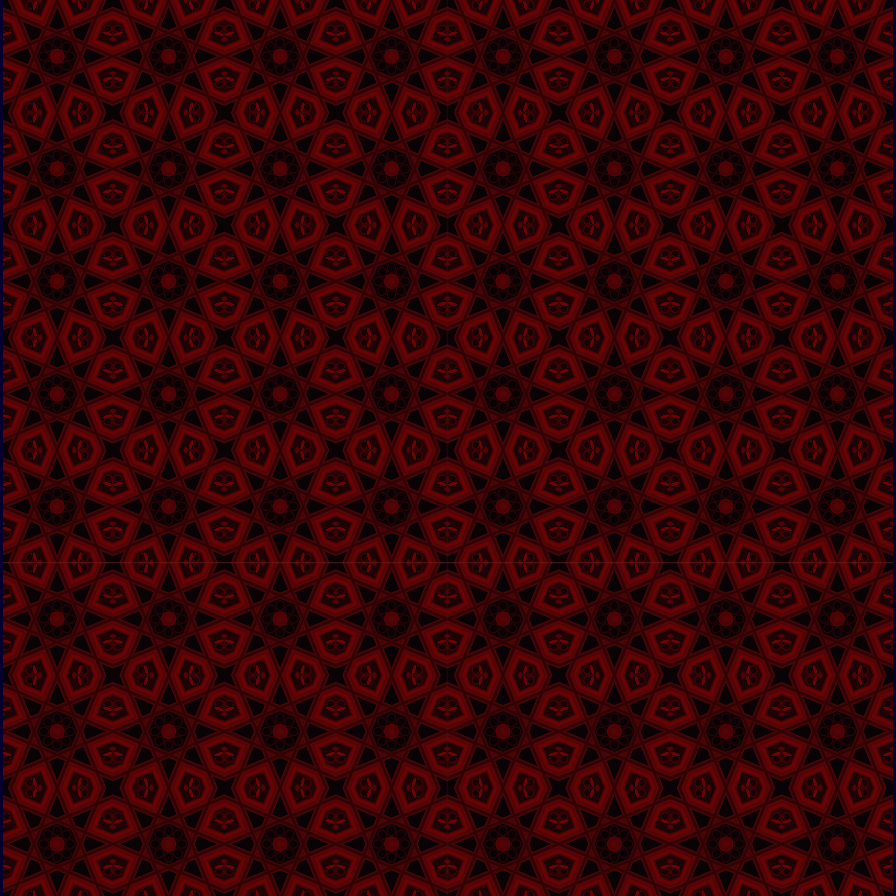
This pattern is drawn by a Shadertoy shader. Its source:

```glsl
// Eightfold strapwork lattice in deep red on black, eight repeats each way.
// Each cell is folded to one wedge, where four lines at 22.5 degree steps split
// it into rosette, kites, corner star and framed shields with a small palmette.

const float PI = 3.14159265;
const float REACH = 0.1913;   // distance of every strap line from the cell centre

float fill(float d, float soft) { return smoothstep(soft, -soft, d); }

float stroke(float d, float halfWidth, float soft) { return fill(abs(d) - halfWidth, soft); }

vec3 red(float level) { return vec3(level, 0.012, 0.018); }

// Signed offset from a strap line whose normal points along the given angle
float strapLine(vec2 p, float degrees) {
    float a = radians(degrees);
    return dot(p, vec2(cos(a), sin(a))) - REACH;
}

// Domed boss inside a ring of eight outlined petals
vec3 rosette(vec2 p, float soft) {
    float r = length(p);
    float angle = atan(p.y, p.x);
    angle = min(angle, PI / 4.0 - angle);
    vec2 q = r * vec2(cos(angle), sin(angle));
    float petal = length((q - vec2(0.118, 0.0)) * vec2(0.85, 1.0)) - 0.037;
    vec3 col = red(0.035);
    col = mix(col, red(0.24), 0.8 * stroke(petal, 0.004, soft));
    col = mix(col, red(0.36 - 1.6 * r), fill(r - 0.066, soft));
    return mix(col, red(0.40), 0.7 * stroke(r - 0.062, 0.004, soft));
}

// Mirrored palmette: two curled loops, two leaves, a stem and a bud
vec3 palmette(vec2 p, float soft) {
    float curl = length((p - vec2(0.046, 0.032)) * vec2(0.8, 1.0)) - 0.029;
    float leaf = length((p - vec2(0.047, -0.026 + 0.25 * p.x)) * vec2(0.7, 2.1)) - 0.030;
    float stem = max(p.x - 0.009, abs(p.y + 0.015) - 0.065);
    float bud = length((p - vec2(0.0, -0.062)) * vec2(0.7, 1.2)) - 0.020;
    vec3 col = red(0.13 + 0.25 * p.y);
    col = mix(col, red(0.07), 0.8 * fill(curl, soft));
    col = mix(col, red(0.34), 0.8 * stroke(curl, 0.004, soft));
    col = mix(col, red(0.05), 0.8 * stroke(leaf - 0.008, 0.006, soft));
    col = mix(col, red(0.42), fill(leaf, soft));
    col = mix(col, red(0.24), fill(stem, soft));
    return mix(col, red(0.33), fill(bud, soft));
}

// Wide bevelled frame around the palmette; depth grows inward from the edge
vec3 shield(vec2 p, float depth, float soft) {
    vec3 col = palmette(vec2(0.5 - p.x, p.y - 0.215), soft);
    col = mix(col, red(0.26), fill(depth - 0.090, soft));
    col = mix(col, red(0.40), fill(depth - 0.074, soft));
    col = mix(col, red(0.32), fill(depth - 0.042, soft));
    return mix(col, red(0.06), 0.7 * stroke(depth - 0.092, 0.004, soft));
}

vec3 lattice(vec2 cell, float soft) {
    // Fold the cell to the wedge 0 <= y <= x
    vec2 p = abs(fract(cell) - 0.5);
    p = vec2(max(p.x, p.y), min(p.x, p.y));

    float ring = strapLine(p, 22.5);
    float rise = strapLine(p, 67.5);
    float side = strapLine(p, -22.5);
    float crown = strapLine(p, 112.5);

    // Depth inside each kind of opening
    float kites = max(min(-rise, side), min(rise, -side));
    kites = min(kites, min(ring, -crown));
    float shieldDepth = min(min(rise, side), -crown);
    float strap = min(min(abs(ring), abs(rise)), min(abs(side), abs(crown)));

    vec3 col = red(0.24);
    col = mix(col, red(0.035), fill(0.022 - max(kites, crown), soft));
    col = mix(col, rosette(p, soft), fill(ring + 0.018, soft));
    col = mix(col, shield(p, shieldDepth, soft), fill(0.018 - shieldDepth, soft));

    // Strap groove and its fine bright edges
    col = mix(col, red(0.13), 0.75 * stroke(strap, 0.005, soft));
    return mix(col, vec3(0.42, 0.045, 0.05), 0.6 * stroke(strap - 0.021, 0.003, soft));
}

void mainImage(out vec4 fragColor, in vec2 fragCoord) {
    vec2 uv = fragCoord / iResolution.xy;
    float soft = 6.0 / min(iResolution.x, iResolution.y);
    vec2 cell = vec2((uv.x - 0.0016) / 0.1244, (1.0 - uv.y) / 0.1256);
    vec3 col = lattice(cell, soft);

    // Faint joins between the panels
    col = mix(col, vec3(0.42, 0.12, 0.10), 0.65 * stroke(cell.y - 5.0, 0.005, soft));
    col = mix(col, vec3(0.30, 0.06, 0.06), 0.35 * stroke(cell.x - 4.0, 0.005, soft));

    // Blue selvedge down both sides
    float margin = min(uv.x, 1.0 - uv.x);
    col = mix(col, vec3(0.02, 0.0, 0.18), fill(margin - 0.0032, 0.08 * soft));
    fragColor = vec4(col, 1.0);
}
```
